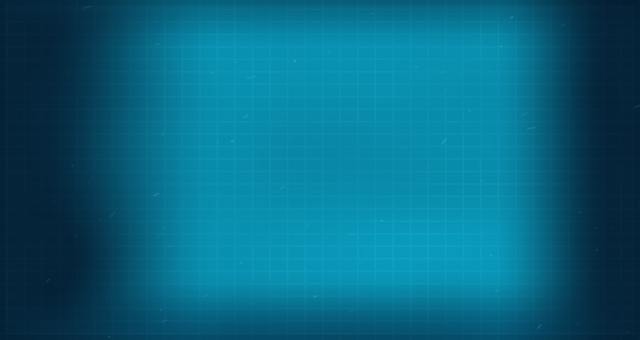
Reproduce this background procedurally as a Shadertoy shader.

```glsl
// A teal light panel fading into navy sides, under a faint ruled grid.
// Smoothstep falloffs and soft lobes shape the light; hashed capsules
// scatter small tilted flecks, and a thin inset frame closes the border.

#define GRID_STEP vec2(0.02743, 0.03664)
#define GRID_ORIGIN vec2(0.3672, 0.6422)
#define GRID_GAIN 0.028
#define FLECK_COUNT 85
#define FLECK_GAIN 0.30
#define FRAME_INSET 0.018
#define NAVY vec3(0.018, 0.135, 0.220)
#define TEAL vec3(0.035, 0.550, 0.675)

float hash(vec2 p) {
    vec3 q = fract(vec3(p.xyx) * 0.1031);
    q += dot(q, q.yzx + 33.33);
    return fract((q.x + q.y) * q.z);
}

float noise(vec2 p) {
    vec2 cell = floor(p), f = fract(p);
    f = f * f * (3.0 - 2.0 * f);
    float low = mix(hash(cell), hash(cell + vec2(1, 0)), f.x);
    float high = mix(hash(cell + vec2(0, 1)), hash(cell + vec2(1, 1)), f.x);
    return mix(low, high, f.y);
}

// Soft elliptical spot in canvas fractions
float lobe(vec2 uv, vec2 center, vec2 radius) {
    vec2 d = (uv - center) / radius;
    return exp(-dot(d, d));
}

float segmentDistance(vec2 p, vec2 halfAxis) {
    float along = clamp(dot(p, halfAxis) / dot(halfAxis, halfAxis), -1.0, 1.0);
    return length(p - halfAxis * along);
}

// Broad light: 0 is navy, 1 is teal
float panelLight(vec2 uv) {
    float left = smoothstep(0.07, 0.345, uv.x);
    float right = 1.0 - smoothstep(0.765, 0.955, uv.x);
    float top = 1.0 - 0.42 * smoothstep(0.85, 1.02, uv.y);
    float bottom = mix(0.42, 1.0, smoothstep(0.0, 0.20, uv.y));
    float light = left * right * top * bottom;
    light += 0.13 * lobe(uv, vec2(0.63, 0.27), vec2(0.24, 0.13));
    light += 0.05 * lobe(uv, vec2(0.48, 0.83), vec2(0.22, 0.13));
    light -= 0.05 * lobe(uv, vec2(0.51, 0.52), vec2(0.16, 0.17));
    light -= 0.10 * lobe(uv, vec2(0.14, 0.25), vec2(0.09, 0.13));
    light += 0.10 * lobe(uv, vec2(0.16, 0.60), vec2(0.10, 0.25));
    light += 0.10 * lobe(uv, vec2(0.17, 0.0), vec2(0.15, 0.12));
    light += 0.08 * lobe(uv, vec2(0.84, 0.0), vec2(0.14, 0.10));
    light += 0.07 * lobe(uv, vec2(0.18, 1.0), vec2(0.18, 0.05));
    return max(light, 0.0);
}

// Lines are given in canvas heights so both directions share one width
float gridLines(vec2 uv, float aspect, float blur) {
    vec2 offset = abs(fract((uv - GRID_ORIGIN) / GRID_STEP + 0.5) - 0.5);
    vec2 d = offset * GRID_STEP * vec2(aspect, 1.0);
    vec2 line = 1.0 - smoothstep(vec2(0.0), vec2(0.0015 + blur), d);
    return max(line.x, line.y);
}

float flecks(vec2 p, float aspect, float blur) {
    float glow = 0.0;
    for (int i = 0; i < FLECK_COUNT; i++) {
        float id = float(i);
        vec2 center = vec2(hash(vec2(id, 3.7)) * aspect, hash(vec2(id, 19.1)));
        float angle = mix(0.1, 1.0, hash(vec2(id, 41.3)));
        float size = mix(0.001, 0.011, pow(hash(vec2(id, 67.9)), 2.0));
        float strength = mix(0.15, 1.0, pow(hash(vec2(id, 83.2)), 2.0));
        float d = segmentDistance(p - center, size * vec2(cos(angle), sin(angle)));
        glow += strength * (1.0 - smoothstep(0.0, 0.0015 + blur, d));
    }
    return min(glow, 1.0);
}

void mainImage(out vec4 fragColor, in vec2 fragCoord) {
    vec2 uv = fragCoord / iResolution.xy;
    float aspect = iResolution.x / iResolution.y;
    float blur = 1.0 / iResolution.y;
    vec2 p = uv * vec2(aspect, 1.0);

    // Base gradient with cloudy variation and a bluer foot
    float light = panelLight(uv);
    light += 0.03 * (noise(p * 7.0) - 0.5);
    vec3 color = mix(NAVY, TEAL, light);
    color += vec3(-0.01, -0.01, 0.025) * (1.0 - smoothstep(0.0, 0.14, uv.y)) * light;

    // Ruled grid, unevenly worn
    float wear = mix(0.5, 1.2, noise(p * 9.0 + 17.0));
    color += GRID_GAIN * wear * mix(0.45, 1.0, light)
           * gridLines(uv, aspect, blur) * vec3(0.5, 1.0, 0.9);

    // Scattered flecks
    color = mix(color, vec3(0.45, 0.83, 0.88),
                FLECK_GAIN * mix(0.4, 1.0, light) * flecks(p, aspect, blur));

    // Darker rim outside the inset frame
    vec2 margin = min(p, vec2(aspect, 1.0) - p);
    float edge = min(margin.x, margin.y);
    color *= 0.94 + 0.06 * smoothstep(-blur, blur, edge - FRAME_INSET);
    color += 0.010 * (1.0 - smoothstep(0.0, 0.002 + blur, abs(edge - FRAME_INSET)));

    fragColor = vec4(clamp(color, 0.0, 1.0), 1.0);
}
```
